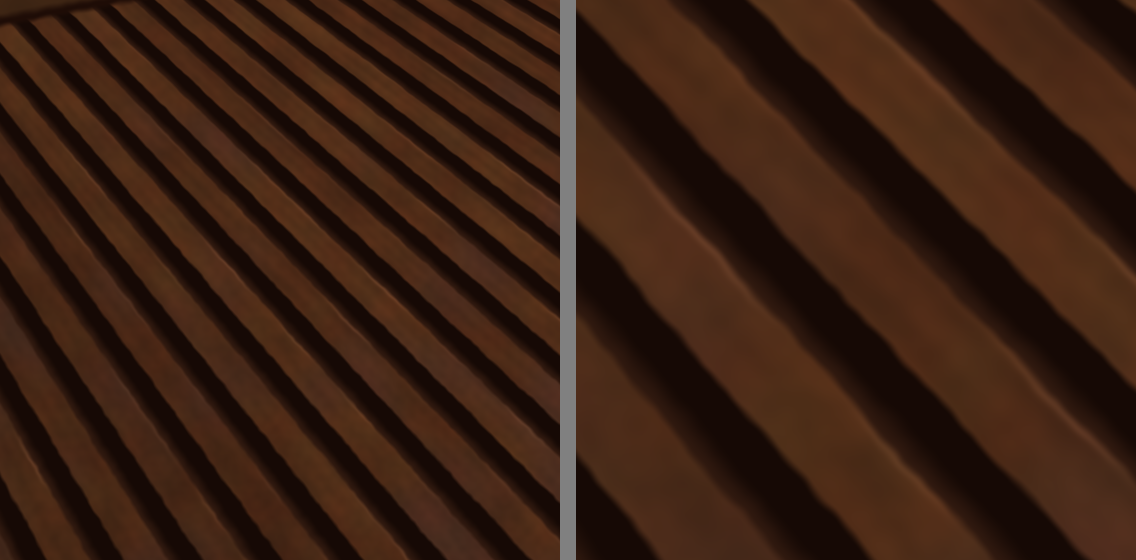
Left: the whole. Right: its middle third, enlarged.
Write a Shadertoy shader that draws this texture.

```glsl
float hash(vec2 p) {
    p = fract(p * vec2(0.1031, 0.1137));
    p += dot(p, p.yx + 33.33);
    return fract((p.x + p.y) * p.x * 17.3);
}

// Gradient noise, roughly -0.7 to 0.7
float corner(vec2 cell, vec2 offset) {
    float angle = 6.2832 * hash(cell);
    return dot(vec2(cos(angle), sin(angle)), offset);
}

float noise(vec2 p) {
    vec2 i = floor(p), f = fract(p);
    vec2 s = f * f * f * (f * (f * 6.0 - 15.0) + 10.0);
    vec2 e = vec2(1.0, 0.0);
    return mix(mix(corner(i, f), corner(i + e.xy, f - e.xy), s.x),
               mix(corner(i + e.yx, f - e.yx), corner(i + e.xx, f - e.xx), s.x), s.y);
}

void mainImage(out vec4 fragColor, in vec2 fragCoord) {
    vec2 uv = fragCoord / iResolution.xy;

    // Slats run away to a vanishing point beyond the upper left corner
    vec2 ray = uv - vec2(-1.12, 2.224);
    float along = length(ray);
    float across = 97.13 - 785.0 / (6.4 - ray.x / ray.y);
    float soft = max(0.07, 1.5 * fwidth(across));
    across += 0.025 * noise(uv * 32.0) + 0.015 * noise(uv * 75.0);
    float id = floor(across);
    float t = across - id;

    // Wood tone: per slat tint, long streaks and blurry mottling
    float tint = hash(vec2(id + 41.0, 7.0));
    float streak = noise(vec2(across * 5.0, along * 6.0));
    float mottle = noise(uv * 13.0 + 5.0);
    vec3 wood = mix(vec3(0.275, 0.145, 0.08), vec3(0.32, 0.185, 0.095),
                    clamp(0.2 + 0.6 * tint + 0.7 * mottle, 0.0, 1.0));
    wood = mix(wood, vec3(0.28, 0.165, 0.115),
               smoothstep(0.0, 0.6, noise(uv * 5.0 + id * 0.7) + 0.25 - 0.3 * uv.y));
    wood.r += 0.03 * noise(uv * 19.0 + 31.0);
    wood *= 1.0 + 0.13 * streak + 0.06 * noise(uv * 60.0);
    wood *= 0.94 + 0.12 * smoothstep(0.3, 1.3, uv.x + uv.y);

    // Shaded side face fading into the black gap
    vec3 gap = vec3(0.085, 0.035, 0.018);
    vec3 side = mix(vec3(0.19, 0.10, 0.06), gap, smoothstep(0.6, 0.8, t));
    float top = smoothstep(0.0, soft, t) * (1.0 - smoothstep(0.6 - 0.5 * soft, 0.6 + 0.5 * soft, t));
    vec3 color = mix(t < 0.3 ? gap : side, wood, top);

    // Worn light line on the edge above the side face
    float wear = smoothstep(-0.1, 0.5, noise(vec2(id * 3.7, along * 7.0)));
    wear *= 1.0 - 0.6 * smoothstep(0.4, 1.0, uv.y);
    color += vec3(0.09, 0.065, 0.05) * wear * exp(-pow((t - 0.575) / 0.035, 2.0));

    // Cross rail in the upper left corner with its shadow
    float below = 1.0 - uv.y - 0.048 + 0.19 * uv.x + 0.004 * noise(uv * 40.0);
    color = mix(gap * 1.4, color, smoothstep(-0.008, 0.006, below));
    vec3 rail = vec3(0.25, 0.15, 0.08) * (1.0 + 0.2 * mottle);
    color = mix(rail, color, smoothstep(-0.026, -0.01, below));

    fragColor = vec4(color, 1.0);
}
```
